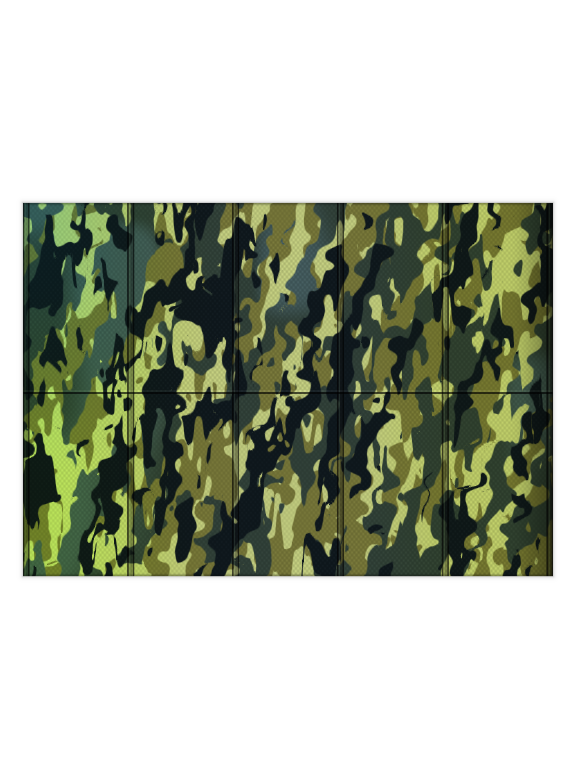
Give the GLSL for this pattern, as a WebGL 2 fragment shader.

```glsl
#version 300 es
precision highp float;
// A folding mat in woodland camouflage, lying on a white page.
// Warped, upright noise is cut at thresholds into layered blotches, then
// embossed with a fine tread, creased into ten panels and lit from the left.
uniform vec2 u_resolution;
out vec4 fragColor;

float hash(vec2 cell) {
  vec3 h = fract(vec3(cell.xyx) * vec3(0.1031, 0.1030, 0.0973));
  h += dot(h, h.yzx + 33.33);
  return fract((h.x + h.y) * h.z);
}

float noise(vec2 p) {
  vec2 i = floor(p), f = fract(p);
  f = f * f * f * (f * (f * 6.0 - 15.0) + 10.0);
  return mix(mix(hash(i), hash(i + vec2(1, 0)), f.x),
             mix(hash(i + vec2(0, 1)), hash(i + vec2(1, 1)), f.x), f.y);
}

// Tall blotches leaning to the right, with wavy sides and finger-like ends
float blotchField(vec2 p, float seed) {
  vec2 q = vec2(p.x - 0.22 * p.y, p.y) * vec2(32.0, 12.5) + seed;
  vec2 warp = vec2(noise(p * vec2(22, 38) + seed), noise(p * vec2(58, 14) - seed)) - 0.5;
  q += warp * vec2(1.3, 1.7);
  mat2 turn = mat2(0.94, 0.34, -0.34, 0.94);
  return 0.74 * noise(turn * q) + 0.26 * noise(q * vec2(2.1, 1.7) + 17.3);
}

// Antialiased coverage of the part of a field above a threshold
float cover(float field, float threshold) {
  float w = max(fwidth(field), 0.001) * 0.8;
  return smoothstep(threshold - w, threshold + w, field);
}

float line(float d, float halfWidth) {
  return 1.0 - smoothstep(halfWidth * 0.5, halfWidth * 1.5, abs(d));
}

void main() {
  vec2 p = gl_FragCoord.xy / u_resolution.x;
  float pixel = 1.0 / u_resolution.x;

  // Mat outline, measured from its centre
  vec2 matCentre = vec2(0.5, 0.657 * u_resolution.y / u_resolution.x / 1.3333);
  vec2 m = p - matCentre;
  vec2 halfSize = vec2(0.46, 0.324);
  vec2 edge = abs(m) - halfSize;
  float outline = length(max(edge, 0.0)) + min(max(edge.x, edge.y), 0.0);

  // Camouflage layers, from the pale ground up to black
  vec3 pale = vec3(0.72, 0.76, 0.47);
  vec3 olive = vec3(0.44, 0.44, 0.21);
  vec3 forest = vec3(0.18, 0.24, 0.21);
  vec3 slate = vec3(0.25, 0.34, 0.35);
  vec3 black = vec3(0.055, 0.09, 0.11);
  float sheen = smoothstep(0.52, 0.8, noise(m * vec2(7, 5) + 4.0) - 0.25 * m.x);
  vec3 col = mix(pale, olive, cover(blotchField(m, 11.0), 0.535));
  col = mix(col, mix(forest, slate, sheen), cover(blotchField(m, 47.0), 0.55));
  col = mix(col, black, cover(blotchField(m, 83.0), 0.645));

  // Embossed tread: short raised bars on a fine grid
  vec2 tread = sin(m * 6.2832 / vec2(0.0078, 0.0092));
  float relief = tread.x * tread.y;
  float wear = 0.4 + 0.6 * noise(m * 9.0 + 30.0);
  col *= 1.0 + 0.07 * relief * wear;
  col += 0.018 * max(relief, 0.0) * wear;

  // Upright folds: two dark grooves around a dull ridge, plus a cross seam
  float fold = (fract(m.x / 0.182) - 0.5) * 0.182;
  col = mix(col, col * 0.62 + 0.02, line(fold, 0.005));
  col *= 1.0 - 0.6 * line(abs(fold) - 0.005, 0.0013);
  col += vec3(0.07, 0.09, 0.07) * line(fold + 0.0015, 0.001);
  col *= 1.0 - 0.65 * line(m.y + 0.006, 0.0015);
  col += 0.06 * line(m.y + 0.0025, 0.001);

  // Cool light at upper left, yellow-green glow at lower left, dim right end
  float left = smoothstep(-0.15, -0.46, m.x);
  float upper = smoothstep(-0.2, 0.3, m.y);
  col *= mix(vec3(1), mix(vec3(0.98, 1.12, 0.85), vec3(0.8, 0.97, 1.08), upper), left);
  col += vec3(0.0, 0.025, 0.04) * left * upper;
  col *= mix(vec3(1), vec3(0.98, 1.0, 0.82), smoothstep(0.1, 0.3, abs(m.x)));
  col *= 1.0 - 0.35 * smoothstep(0.38, 0.47, m.x);
  col *= 1.0 - 0.3 * smoothstep(-0.006, 0.0, outline);

  // White page with a thin soft shadow
  vec3 page = vec3(1.0 - 0.22 * exp(-max(outline, 0.0) / 0.0025));
  col = mix(col, page, smoothstep(-0.6 * pixel, 0.6 * pixel, outline));
  fragColor = vec4(clamp(col, 0.0, 1.0), 1.0);
}
```
